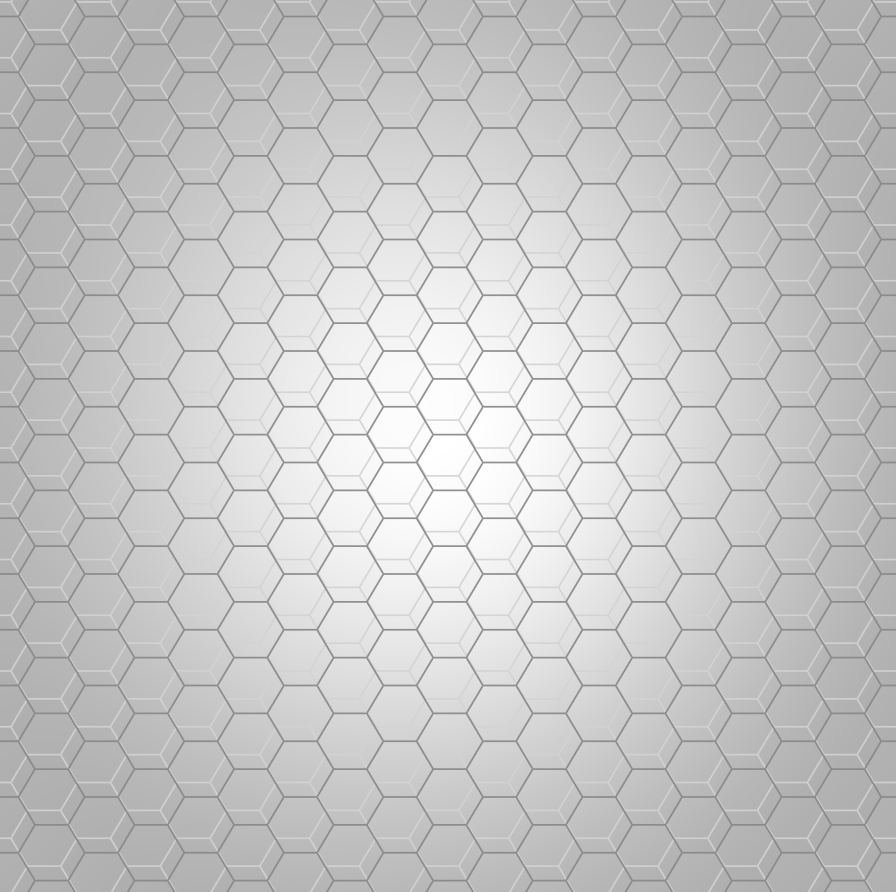
Give the GLSL for this pattern, as a Shadertoy shader.

```glsl
// Flat-topped hexagons one unit tall: xy = offset from cell centre, z = distance to the edge
vec3 hexCell(vec2 p) {
    vec2 period = vec2(sqrt(3.0), 1.0);
    vec2 a = mod(p, period) - 0.5 * period;
    vec2 b = mod(p + 0.5 * period, period) - 0.5 * period;
    vec2 local = dot(a, a) < dot(b, b) ? a : b;
    vec2 q = abs(local);
    return vec3(local, 0.5 - max(q.y, dot(q, vec2(0.866, 0.5))));
}

// Antialiased coverage of a line with the given half width
float lineMask(float dist, float halfWidth, float pixel) {
    return clamp((halfWidth - dist) / pixel + 0.5, 0.0, 1.0);
}

void mainImage(out vec4 fragColor, in vec2 fragCoord) {
    vec2 uv = fragCoord / iResolution.xy;
    float pixel = 16.0 / iResolution.y;

    // 9 column pairs across, 16 rows down
    vec2 p = (uv - vec2(0.502, 0.544)) * vec2(9.0 * sqrt(3.0), 16.0);
    vec3 cell = hexCell(p);
    vec3 shifted = hexCell(p - vec2(-0.13, 0.26));

    // Radial glow, symmetric so opposite borders agree
    float radius = length((uv - 0.5) * vec2(1.06, 0.98));
    float shade = mix(0.69, 0.995, 1.0 - smoothstep(0.0, 0.62, radius));

    // Faint slope across each cell
    shade += 0.012 * (cell.y - cell.x);

    // Pale offset grid beneath the dark grid
    shade = mix(shade, 0.825, 0.9 * lineMask(shifted.z, 0.015, pixel));
    shade = mix(shade, 0.53, 0.92 * lineMask(cell.z, 0.0155, pixel));

    fragColor = vec4(vec3(shade), 1.0);
}
```
